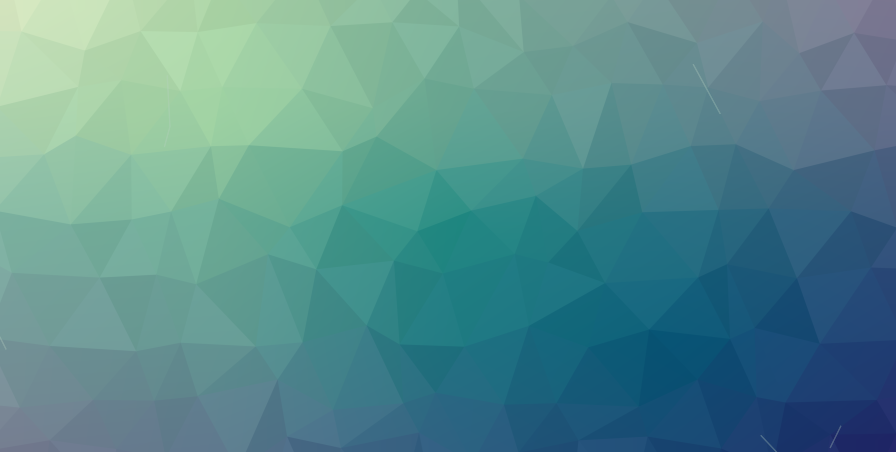
Reproduce this background procedurally as a Shadertoy shader.

```glsl
const float ROWS = 7.6;
const float JITTER = 0.66;
const float FACET_CONTRAST = 0.045;
const vec3 SCRATCH_COLOR = vec3(0.72, 0.82, 0.76);

float hash(vec2 p) {
    return fract(sin(dot(p, vec2(127.1, 311.7))) * 43758.5453);
}

// Five evenly spaced colour stops
vec3 ramp(float t, vec3 a, vec3 b, vec3 c, vec3 d, vec3 e) {
    float s = clamp(t, 0.0, 1.0) * 4.0;
    vec3 color = mix(a, b, min(s, 1.0));
    color = mix(color, c, clamp(s - 1.0, 0.0, 1.0));
    color = mix(color, d, clamp(s - 2.0, 0.0, 1.0));
    return mix(color, e, clamp(s - 3.0, 0.0, 1.0));
}

// Pale green at upper left, teal centre, navy at lower right
vec3 gradient(vec2 uv) {
    vec3 top = ramp(uv.x, vec3(0.84, 0.90, 0.75), vec3(0.68, 0.84, 0.66),
        vec3(0.49, 0.69, 0.60), vec3(0.47, 0.59, 0.59), vec3(0.49, 0.46, 0.57));
    vec3 upper = ramp(uv.x, vec3(0.70, 0.84, 0.69), vec3(0.62, 0.82, 0.63),
        vec3(0.42, 0.66, 0.58), vec3(0.36, 0.54, 0.56), vec3(0.39, 0.43, 0.54));
    vec3 middle = ramp(uv.x, vec3(0.50, 0.71, 0.64), vec3(0.43, 0.68, 0.59),
        vec3(0.13, 0.54, 0.51), vec3(0.14, 0.43, 0.50), vec3(0.20, 0.33, 0.48));
    vec3 lower = ramp(uv.x, vec3(0.47, 0.60, 0.61), vec3(0.38, 0.59, 0.57),
        vec3(0.11, 0.46, 0.50), vec3(0.03, 0.35, 0.47), vec3(0.13, 0.24, 0.45));
    vec3 bottom = ramp(uv.x, vec3(0.47, 0.49, 0.57), vec3(0.36, 0.46, 0.55),
        vec3(0.18, 0.36, 0.50), vec3(0.10, 0.28, 0.45), vec3(0.14, 0.15, 0.41));
    return ramp(uv.y, bottom, lower, middle, upper, top);
}

// Staggered grid point with a random offset
vec2 vertex(vec2 id) {
    vec2 offset = vec2(hash(id), hash(id + 37.3)) - 0.5;
    return id + vec2(0.5 * mod(id.y, 2.0), 0.0) + JITTER * offset;
}

float cross2(vec2 a, vec2 b) {
    return a.x * b.y - a.y * b.x;
}

float edgeSide(vec2 p, vec2 a, vec2 b) {
    return cross2(normalize(b - a), p - a);
}

float triangleInside(vec2 p, vec2 a, vec2 b, vec2 c) {
    float winding = sign(cross2(b - a, c - a));
    return min(min(winding * edgeSide(p, a, b), winding * edgeSide(p, b, c)),
        winding * edgeSide(p, c, a));
}

// Weighted colour of one facet, with its coverage in alpha
vec4 facet(vec2 p, vec2 a, vec2 b, vec2 c, vec2 gridSize, float pixel) {
    float coverage = smoothstep(-pixel, pixel, triangleInside(p, a, b, c));
    vec2 center = (a + b + c) / 3.0;
    float shade = (hash(center) - 0.5) * FACET_CONTRAST;
    vec3 color = gradient(mix(center, p, 0.3) / gridSize) + shade;
    return vec4(color, 1.0) * coverage;
}

// Split each quad along its shorter diagonal
vec4 quad(vec2 p, vec2 id, vec2 gridSize, float pixel) {
    vec2 a = vertex(id);
    vec2 b = vertex(id + vec2(1.0, 0.0));
    vec2 c = vertex(id + vec2(1.0, 1.0));
    vec2 d = vertex(id + vec2(0.0, 1.0));
    if (distance(a, c) < distance(b, d)) {
        return facet(p, a, b, c, gridSize, pixel) + facet(p, a, c, d, gridSize, pixel);
    }
    return facet(p, a, b, d, gridSize, pixel) + facet(p, b, c, d, gridSize, pixel);
}

// Fine line between two points, in units of canvas height
float scratch(vec2 p, vec2 a, vec2 b, float pixel) {
    vec2 ab = b - a;
    float t = clamp(dot(p - a, ab) / dot(ab, ab), 0.0, 1.0);
    return 1.0 - smoothstep(0.0005, 0.0005 + pixel, distance(p, a + t * ab));
}

void mainImage(out vec4 fragColor, in vec2 fragCoord) {
    float pixel = 1.0 / iResolution.y;
    vec2 pos = fragCoord * pixel;
    vec2 gridSize = ROWS * vec2(iResolution.x * pixel, 1.0);
    vec2 p = pos * ROWS;

    // Low-poly mesh
    vec4 sum = vec4(0.0);
    for (int y = -1; y <= 1; y++) {
        for (int x = -2; x <= 1; x++) {
            vec2 id = floor(p) + vec2(float(x), float(y));
            sum += quad(p, id, gridSize, 0.7 * pixel * ROWS);
        }
    }
    vec3 color = sum.rgb / max(sum.a, 0.001);

    // Faint hairlines
    float lines = scratch(pos, vec2(0.370, 0.832), vec2(0.376, 0.720), pixel);
    lines = max(lines, scratch(pos, vec2(0.376, 0.720), vec2(0.364, 0.676), pixel));
    lines = max(lines, scratch(pos, vec2(1.534, 0.857), vec2(1.593, 0.749), pixel));
    lines = max(lines, scratch(pos, vec2(1.684, 0.036), vec2(1.718, 0.0), pixel));
    lines = max(lines, scratch(pos, vec2(1.860, 0.057), vec2(1.837, 0.010), pixel));
    lines = max(lines, scratch(pos, vec2(0.0, 0.254), vec2(0.013, 0.228), pixel));
    color = mix(color, SCRATCH_COLOR, 0.3 * lines);

    fragColor = vec4(color, 1.0);
}
```
